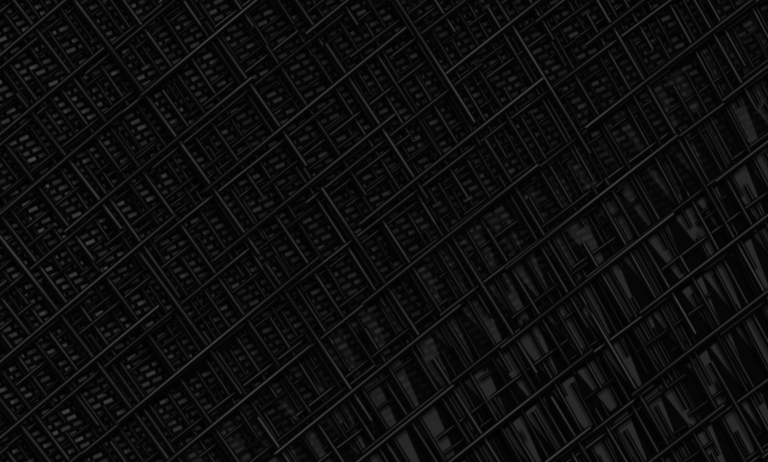
Reproduce this pattern procedurally as a Shadertoy shader.

```glsl
const vec2 MAIN_CELL = vec2(0.185, 0.13);
const vec2 MAIN_ORIGIN = vec2(1.008, -0.10);
const int LAYERS = 5;

mat2 rotation(float angle) {
    float c = cos(angle), s = sin(angle);
    return mat2(c, s, -s, c);
}

// Fanned lattice axes: x counts the steep rods, y the rising ones
vec2 latticeCoords(vec2 p) {
    return vec2(0.675 * p.x + 0.09 * p.x * p.x + 0.54 * p.y,
                -0.65 * p.x + 0.02 * p.x * p.x + 0.77 * p.y);
}

float layeredSines(float along, float seed) {
    return 0.6 * sin(along * 1.9 + seed * 4.1) + 0.4 * sin(along * 3.7 - seed * 7.3);
}

float boxMask(vec2 q, vec2 halfSize, vec2 soft) {
    vec2 m = 1.0 - smoothstep(halfSize - soft, halfSize + soft, abs(q));
    return m.x * m.y;
}

// Narrow bars seen deep inside the lattice
float slats(vec2 p, float px) {
    vec2 size = vec2(0.029, 0.0165);
    vec2 q = rotation(-0.42) * p / size;
    float row = floor(q.y);
    q.x += 0.27 * row;
    float tone = 0.7 + 0.3 * layeredSines(floor(q.x), row);
    return tone * boxMask(fract(q) - 0.5, vec2(0.36, 0.25), px / size);
}

// Open wedges that widen toward the rod above
float wedges(vec2 uv, float px) {
    vec2 size = vec2(MAIN_CELL.x / 2.5, MAIN_CELL.y);
    vec2 q = (uv - MAIN_ORIGIN) / size;
    vec2 id = floor(q);
    q = fract(q) - 0.5;
    q.x += 0.08 * sin(id.x * 2.7 + id.y * 4.3);
    float halfWidth = 0.27 + 0.3 * q.y;
    return boxMask(q, vec2(halfWidth, 0.42), 1.5 * px / size);
}

// Round bar with a thin lit ridge and a cast shadow
vec3 drawRod(vec3 color, float d, float halfWidth, float light, float presence, float px) {
    float shade = smoothstep(halfWidth, 2.4 * halfWidth, abs(d + 0.6 * halfWidth));
    color *= mix(1.0, mix(0.6, 1.0, shade), presence);
    float body = 1.0 - smoothstep(halfWidth - px, halfWidth + px, abs(d));
    float offset = (d / halfWidth - 0.3) / 0.36;
    float ridge = exp(-offset * offset);
    return mix(color, vec3(0.02 + light * ridge), body * presence);
}

// One family of straight parallel rods, slightly uneven and broken along their length
vec3 drawRods(vec3 color, float across, float along, float period, float halfWidth,
              float light, float gapLevel, float seed, float px) {
    float id = floor(across / period + 0.5);
    float shift = 0.06 * sin(id * 5.3 + seed) + 0.012 * along * sin(id * 3.1 + seed);
    float d = across - (id + shift) * period;
    float wave = layeredSines(along, id + seed);
    float presence = smoothstep(gapLevel - 0.03, gapLevel + 0.03, wave);
    float glint = light * (0.75 + 0.35 * layeredSines(along * 0.7, id * 1.7 + seed));
    return drawRod(color, d, halfWidth, glint, presence, px);
}

void mainImage(out vec4 fragColor, in vec2 fragCoord) {
    float px = 1.0 / iResolution.y;
    vec2 p = fragCoord * px;
    vec2 uv = latticeCoords(p);
    float openness = 1.0 - smoothstep(-0.6, -0.1, uv.y);
    float leftGlow = 1.0 - smoothstep(0.0, 0.7, p.x);

    // Backdrop: slats at the left, open panels at the right
    float slatTone = mix(0.14, 0.24, leftGlow) * slats(p, px);
    float panelTone = 0.14 * wedges(uv, px);
    vec3 color = vec3(0.022 + mix(slatTone, panelTone, openness));

    // Rod layers from back to front, coarser and brighter toward the front
    for (int i = 0; i < LAYERS; i++) {
        float depth = float(i) / float(LAYERS - 1);
        float far = 1.0 - depth;
        float seed = far * 9.0;
        vec2 cell = MAIN_CELL / vec2(1.0 + 1.9 * pow(far, 0.4), 1.0 + 1.6 * far * far * far);
        vec2 g = rotation(0.05 * far) * (uv - MAIN_ORIGIN) + far * vec2(0.07, 0.05);
        vec2 along = g.yx / MAIN_CELL.yx;
        float halfWidth = mix(0.0046, 0.0072, depth);
        float light = mix(0.10, 0.22, depth);
        float steepGap = mix(-0.15, -0.75, depth);
        float risingGap = mix(0.0, -0.5, depth) + 0.8 * openness * far;
        color = drawRods(color, g.x, along.x, cell.x, halfWidth, light * 0.9,
                         steepGap, seed, px);
        color = drawRods(color, g.y, along.y, cell.y, halfWidth * 0.9, light,
                         risingGap, seed + 3.0, px);
    }

    fragColor = vec4(color, 1.0);
}
```
